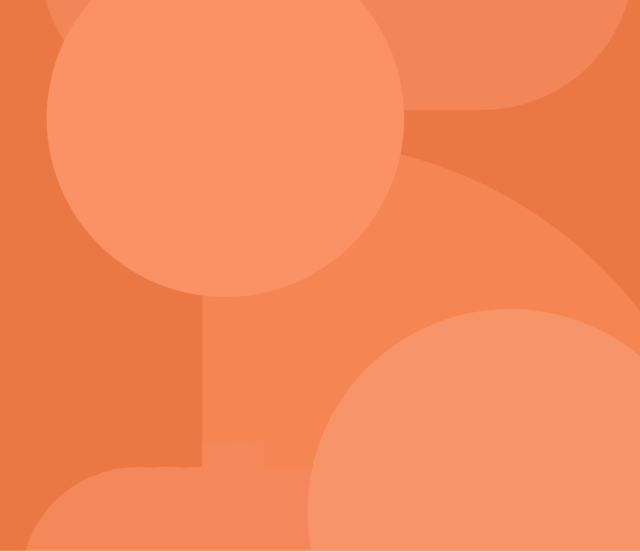
Write a WebGL 2 fragment shader that draws this background.

```glsl
#version 300 es
precision highp float;

uniform vec2 u_resolution;
out vec4 outColor;

const vec3 BASE = vec3(0.922, 0.470, 0.265);
const vec3 CAPSULE_TOP = vec3(0.953, 0.526, 0.345);
const vec3 DOME = vec3(0.960, 0.525, 0.325);
const vec3 CAPSULE_LOW = vec3(0.959, 0.535, 0.353);
const vec3 DISC_UPPER = vec3(0.980, 0.571, 0.396);
const vec3 DISC_LOWER = vec3(0.973, 0.580, 0.412);
const vec3 PALE = vec3(0.990, 0.900, 0.860);

// Gradient noise
vec2 gradientAt(vec2 cell) {
  float h = fract(sin(dot(cell, vec2(127.1, 311.7))) * 43758.5);
  float angle = 6.2832 * h;
  return vec2(cos(angle), sin(angle));
}

float gradientNoise(vec2 p) {
  vec2 i = floor(p);
  vec2 f = fract(p);
  vec2 w = f * f * f * (f * (f * 6.0 - 15.0) + 10.0);
  vec2 e = vec2(1.0, 0.0);
  float low = mix(dot(gradientAt(i), f), dot(gradientAt(i + e), f - e), w.x);
  float high = mix(dot(gradientAt(i + e.yx), f - e.yx),
                   dot(gradientAt(i + e.xx), f - e.xx), w.x);
  return mix(low, high, w.y);
}

// Signed distances
float disc(vec2 p, vec2 center, float radius) {
  return length(p - center) - radius;
}

float capsule(vec2 p, vec2 start, float span, float radius) {
  vec2 q = p - start;
  q.x -= clamp(q.x, 0.0, span);
  return length(q) - radius;
}

float box(vec2 p, vec2 center, vec2 halfSize) {
  vec2 d = abs(p - center) - halfSize;
  return length(max(d, 0.0)) + min(max(d.x, d.y), 0.0);
}

// Paints a shape with an edge of the given softness
vec3 paint(vec3 under, vec3 color, float dist, float softness) {
  return mix(under, color, 1.0 - smoothstep(-softness, softness, dist));
}

void main() {
  // One unit is the canvas width
  vec2 p = gl_FragCoord.xy / u_resolution.x;
  float edge = 0.75 / u_resolution.x;
  float wobble = gradientNoise(p * 70.0);
  float domeLeft = 0.3158;

  vec3 color = BASE;

  // Capsule leaving through the top
  color = paint(color, CAPSULE_TOP, capsule(p, vec2(0.30, 0.929), 0.4526, 0.2383), edge);

  // Large dome with a straight left side
  float dome = max(disc(p, vec2(0.459, -0.0417), 0.6836), domeLeft - p.x);
  color = paint(color, DOME, dome, edge);

  // Low capsule, slightly ragged along its left crest
  float crest = smoothstep(0.10, 0.14, p.x) * (1.0 - smoothstep(0.29, 0.32, p.x));
  float low = capsule(p, vec2(0.2148, -0.0495), 0.40, 0.1823);
  color = paint(color, CAPSULE_LOW, low + 0.002 * wobble * crest, edge * 1.3);

  // Faint smudge above the capsule, kept inside the dome
  float smudge = box(p, vec2(0.364, 0.145), vec2(0.049, 0.026)) + 0.008 * wobble;
  smudge = max(smudge, max(domeLeft - p.x, -low));
  color = paint(color, CAPSULE_LOW, smudge, 0.003);

  // Foreground discs
  color = paint(color, DISC_UPPER, disc(p, vec2(0.3522, 0.6777), 0.2793), edge);
  color = paint(color, DISC_LOWER, disc(p, vec2(0.7969, 0.0632), 0.3164), edge);

  // Thin pale rim at the foot
  color = paint(color, PALE, p.y - 0.0018, edge);

  outColor = vec4(color, 1.0);
}
```
